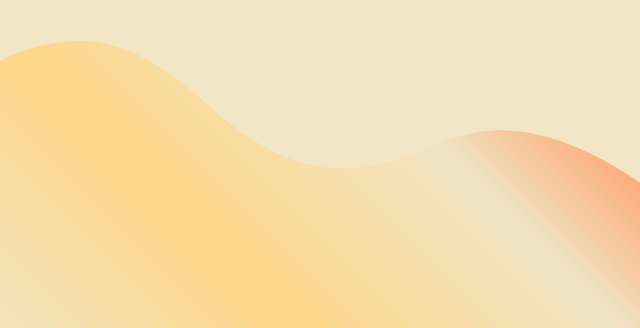
Write a WebGL 1 fragment shader that draws this background.

```glsl
precision highp float;
// Cream backdrop with a rolling wave filled by a diagonal gold, cream and coral gradient.

uniform vec2 u_resolution;

const float ASPECT = 512.0 / 262.0;
const vec3 CREAM = vec3(0.949, 0.902, 0.769);
const vec3 PALE = vec3(0.943, 0.896, 0.768);
const vec3 GOLD = vec3(0.996, 0.842, 0.535);
const vec3 CORAL = vec3(0.990, 0.665, 0.465);

// Cubic Hermite span between knots a and b, each holding (x, height, slope).
float span(vec3 a, vec3 b, float x) {
    float w = b.x - a.x;
    float t = clamp((x - a.x) / w, 0.0, 1.0);
    float u = 1.0 - t;
    return a.y * u * u * (1.0 + 2.0 * t) + b.y * t * t * (3.0 - 2.0 * t)
         + w * t * u * (a.z * u - b.z * t);
}

// Height of the wave crest along x.
float waveHeight(float x) {
    vec3 leftEdge = vec3(0.0, 0.814, 0.50);
    vec3 hill = vec3(0.247, 0.875, 0.0);
    vec3 descent = vec3(0.636, 0.679, -0.93);
    vec3 valley = vec3(1.048, 0.486, 0.0);
    vec3 ascent = vec3(1.310, 0.550, 0.42);
    vec3 knoll = vec3(1.522, 0.603, 0.0);
    vec3 rightEdge = vec3(ASPECT, 0.443, -0.68);

    if (x < hill.x) return span(leftEdge, hill, x);
    if (x < descent.x) return span(hill, descent, x);
    if (x < valley.x) return span(descent, valley, x);
    if (x < ascent.x) return span(valley, ascent, x);
    if (x < knoll.x) return span(ascent, knoll, x);
    return span(knoll, rightEdge, x);
}

// Position of s between two gradient stops, from 0 to 1.
float ramp(float from, float to, float s) {
    return clamp((s - from) / (to - from), 0.0, 1.0);
}

// Gradient across the diagonal: pale, gold, pale, coral.
vec3 waveColor(float s) {
    vec3 color = mix(PALE, GOLD, ramp(-1.10, -0.107, s));
    color = mix(color, PALE, ramp(-0.107, 0.89, s));
    return mix(color, CORAL, ramp(0.89, 1.42, s));
}

void main() {
    vec2 p = gl_FragCoord.xy / u_resolution * vec2(ASPECT, 1.0);
    float pixel = 1.0 / u_resolution.y;

    // Signed distance to the crest, corrected for its steepness.
    float height = waveHeight(p.x);
    float slope = (waveHeight(p.x + 0.002) - waveHeight(p.x - 0.002)) / 0.004;
    float dist = (p.y - height) / sqrt(1.0 + slope * slope);
    float inside = 1.0 - smoothstep(-0.75 * pixel, 0.75 * pixel, dist);

    vec3 color = mix(CREAM, waveColor(p.x + p.y - 1.0), inside);
    gl_FragColor = vec4(color, 1.0);
}
```
